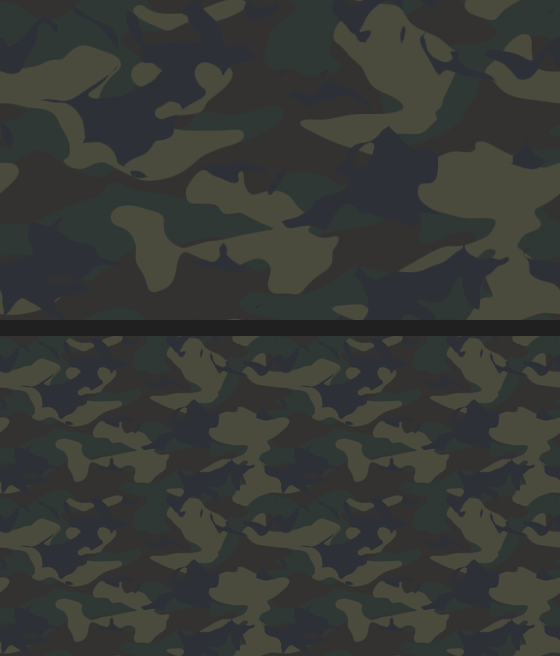
Top: one tile. Bottom: repeated 2 by 2.
Reproduce this pattern procedurally as a Shadertoy shader.

```glsl
// Seamless dark woodland camouflage: brown ground, green drifts, olive lobes, navy branches.

// Random unit gradient of a lattice point, wrapped to the repeat count
vec2 gradient(vec2 cell, vec2 count, float seed) {
    cell = mod(cell, count);
    float h = fract(sin(dot(cell, vec2(127.1, 311.7)) + seed * 74.7) * 43758.5453);
    return vec2(cos(6.28318 * h), sin(6.28318 * h));
}

// Gradient noise that repeats over the unit square, with whole cell counts
float tileNoise(vec2 uv, vec2 count, float seed) {
    vec2 p = uv * count, i = floor(p), f = p - i;
    vec2 s = f * f * f * (f * (f * 6.0 - 15.0) + 10.0);
    vec2 e = vec2(1.0, 0.0);
    float a = dot(gradient(i, count, seed), f);
    float b = dot(gradient(i + e.xy, count, seed), f - e.xy);
    float c = dot(gradient(i + e.yx, count, seed), f - e.yx);
    float d = dot(gradient(i + e.xx, count, seed), f - e.xx);
    return mix(mix(a, b, s.x), mix(c, d, s.x), s.y);
}

// Bends the plane so that blobs grow lobes and fingers
vec2 warp(vec2 uv, vec2 count, vec2 amount, float seed) {
    return uv + amount * vec2(tileNoise(uv, count, seed), tileNoise(uv, count, seed + 1.0));
}

// Antialiased coverage of the region where the field is positive
float cover(float field) {
    float w = 0.75 * fwidth(field) + 1e-5;
    return smoothstep(-w, w, field);
}

void mainImage(out vec4 fragColor, in vec2 fragCoord) {
    vec2 uv = fragCoord / iResolution.xy;

    // Wide, smooth green drifts
    vec2 p = warp(uv, vec2(6.0, 5.0), vec2(0.07, 0.09), 1.0);
    float green = tileNoise(p, vec2(4.0, 5.0), 3.0)
                + 0.35 * tileNoise(p, vec2(9.0, 8.0), 4.0) - 0.01;

    // Rounded olive patches, longer across than high
    p = warp(uv, vec2(5.0, 5.0), vec2(0.09, 0.09), 5.0);
    p = warp(p, vec2(13.0, 9.0), vec2(0.028, 0.036), 7.0);
    float olive = tileNoise(p, vec2(5.0, 6.0), 9.0)
                + 0.38 * tileNoise(p, vec2(11.0, 9.0), 10.0) - 0.115;

    // Navy clumps that fork along noise ridges, with ragged edges
    p = warp(uv, vec2(7.0, 5.0), vec2(0.06, 0.08), 11.0);
    p = warp(p, vec2(17.0, 10.0), vec2(0.018, 0.026), 13.0);
    float navy = 0.75 * tileNoise(p, vec2(5.0, 4.0), 15.0)
               - abs(tileNoise(p, vec2(9.0, 6.0), 16.0))
               + 0.22 * tileNoise(p, vec2(24.0, 14.0), 17.0) - 0.005;

    // Paint from the ground up
    vec3 color = vec3(0.202, 0.196, 0.194);
    color = mix(color, vec3(0.188, 0.218, 0.206), cover(green));
    color = mix(color, vec3(0.290, 0.290, 0.240), cover(olive));
    color = mix(color, vec3(0.176, 0.188, 0.210), cover(navy));
    fragColor = vec4(color, 1.0);
}
```
